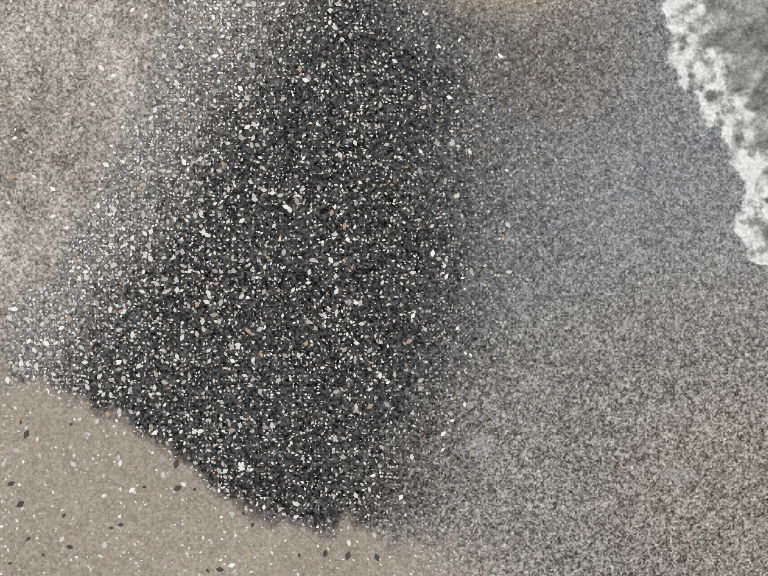
Reproduce this texture procedurally as a WebGL 1 fragment shader.

```glsl
precision highp float;
uniform vec2 u_resolution;

vec3 hash3(vec2 p) {
  vec3 q = fract(p.xyx * vec3(0.1031, 0.1030, 0.0973));
  q += dot(q, q.yxz + 33.33);
  return fract((q.xxy + q.yzz) * q.zyx);
}

float noise(vec2 p) {
  vec2 i = floor(p), f = fract(p);
  f = f * f * (3.0 - 2.0 * f);
  return mix(mix(hash3(i).x, hash3(i + vec2(1.0, 0.0)).x, f.x),
             mix(hash3(i + vec2(0.0, 1.0)).x, hash3(i + 1.0).x, f.x), f.y);
}

float fbm(vec2 p) {
  float sum = 0.0, amp = 0.5;
  for (int i = 0; i < 5; i++) {
    sum += amp * noise(p);
    p = mat2(1.6, 1.2, -1.2, 1.6) * p + 7.3;
    amp *= 0.5;
  }
  return sum;
}

// Scattered oval stones: x is coverage, y a tone and z a tint choice per stone
vec3 stones(vec2 p, float scale, float density) {
  vec2 q = p * scale, cell = floor(q);
  float blur = 0.6 * scale / u_resolution.y;
  vec3 best = vec3(0.0);
  for (int j = -1; j <= 1; j++) {
    for (int i = -1; i <= 1; i++) {
      vec2 id = cell + vec2(float(i), float(j));
      vec3 h = hash3(id + scale), k = hash3(id + scale + 61.7);
      vec2 d = q - id - 0.15 - 0.7 * h.xy;
      float c = cos(6.283 * h.z), s = sin(6.283 * h.z);
      d = mat2(c, s, -s, c) * d * vec2(0.8, 1.3);
      float r = mix(0.22, 0.5, k.x * k.x);
      float edge = mix(length(d), abs(d.x) + abs(d.y), 0.5);
      float cover = (1.0 - smoothstep(r - blur, r + blur, edge)) * step(k.y + 0.002, density);
      if (cover > best.x) best = vec3(cover, k.z, h.x);
    }
  }
  return best;
}

vec3 shellColor(vec3 stone) {
  vec3 pale = mix(vec3(0.64, 0.625, 0.60), vec3(0.98, 0.975, 0.96), stone.y);
  return mix(pale, vec3(0.74, 0.62, 0.50), step(0.95, stone.z));
}

void main() {
  vec2 p = gl_FragCoord.xy / u_resolution.y;
  float x = p.x, y = p.y;
  float broad = fbm(p * 7.0) - 0.48, rough = fbm(p * 28.0) - 0.48;
  float wobble = 0.08 * broad + 0.06 * rough;
  float fine = noise(p * 190.0) - 0.5;
  float speck = noise(p * 370.0 + 9.0) - 0.5;
  float grit = 0.28 * speck + 0.2 * fine;

  // Region masks
  float upperEdge = 0.27 * pow(clamp((y - 0.47) / 0.4, 0.0, 1.0), 0.6);
  float upperSand = 1.0 - smoothstep(-0.04, 0.04, x - upperEdge + wobble);
  float lowerEdge = 0.34 - 0.28 * smoothstep(0.0, 0.62, x);
  float lowerSand = 1.0 - smoothstep(-0.02, 0.03, y - lowerEdge + wobble);
  lowerSand *= 1.0 - smoothstep(0.65, 0.95, x);
  float rightEdge = 0.85 - 0.6 * (y - 0.66) * (y - 0.66) - 0.06 * smoothstep(0.82, 1.0, y);
  float gravel = 1.0 - smoothstep(-0.19, 0.19, x - rightEdge + 0.1 * broad);
  float core = smoothstep(-0.1, 0.15, x - 0.48 + 0.6 * (1.0 - y) + wobble);

  // Wet sand on the right
  vec3 col = mix(vec3(0.53, 0.52, 0.50), vec3(0.525, 0.527, 0.532), smoothstep(0.1, 0.6, y));
  vec2 corner = p - vec2(1.3, 0.17);
  col = mix(col, vec3(0.55, 0.525, 0.475), 0.6 * exp(-14.0 * dot(corner, corner)));
  vec2 brown = (p - vec2(0.94, 0.91)) / vec2(0.14, 0.12);
  col = mix(col, vec3(0.42, 0.395, 0.365), 0.65 * exp(-dot(brown, brown)));
  vec2 bank = (p - vec2(0.87, 1.01)) / vec2(0.14, 0.04);
  col = mix(col, vec3(0.65, 0.59, 0.51), 0.8 * exp(-dot(bank, bank)));
  vec3 grain = stones(p + 1.9, 190.0, 0.55);
  col += (grit + 0.24 * (grain.y - 0.5) * grain.x) * mix(1.3, 0.85, smoothstep(0.2, 0.7, y));
  col += 0.06 * broad;

  // Dark gravel, paler along its left flank
  vec3 pebble = stones(p, 125.0, 0.9);
  vec3 dark = mix(vec3(0.50, 0.495, 0.48), vec3(0.255, 0.255, 0.258), core);
  dark += (pebble.y - 0.5) * 0.22 * pebble.x + 0.9 * grit + 0.06 * broad;
  col = mix(col, dark, gravel);

  // Dry sand
  vec3 drySand = vec3(0.645, 0.615, 0.58) + 0.22 * rough + 0.12 * broad + 1.1 * grit;
  vec2 clump = (p - vec2(0.1, 0.72)) / vec2(0.1, 0.07);
  drySand -= 0.08 * exp(-dot(clump, clump));
  col = mix(col, drySand, upperSand);
  vec3 smoothSand = vec3(0.635, 0.59, 0.545) + 0.06 * broad + 0.45 * grit;
  col = mix(col, smoothSand, lowerSand);

  // Shell fragments in two sizes, then scattered dark stones
  float sand = max(upperSand, lowerSand);
  float density = mix(0.4, mix(0.8, 0.42, core), gravel);
  density = mix(density, mix(0.12, 0.4, upperSand), sand);
  vec3 chip = stones(p, 160.0, density);
  col = mix(col, shellColor(chip), chip.x * mix(0.45, 0.95, max(gravel * (1.0 - upperSand), lowerSand)));
  float nearLeft = 1.0 - smoothstep(0.15, 0.75, x);
  vec3 shell = stones(p + 3.7, 90.0, gravel * mix(0.12, 0.42, nearLeft) * (1.0 - 0.8 * sand));
  col = mix(col, shellColor(shell), 0.95 * shell.x);
  vec3 darkStone = stones(p + 8.1, 70.0, 0.035 * lowerSand);
  col = mix(col, vec3(0.28, 0.27, 0.26), 0.85 * darkStone.x);

  // Pale wet patches
  vec2 patchPos = (p - vec2(0.835, 0.225)) / vec2(0.026, 0.03);
  col = mix(col, vec3(0.70), 0.5 * (1.0 - smoothstep(0.5, 1.2, length(patchPos) + 2.0 * rough)));
  vec3 puddle = stones(p, 24.0, 0.12 * smoothstep(0.75, 0.85, x) * (1.0 - smoothstep(0.2, 0.3, y)));
  col = mix(col, vec3(0.65), 0.35 * puddle.x);

  // Water and its foam fringe
  float shore = 1.285 - 0.14 * smoothstep(0.6, 1.0, y) + 0.2 * (1.0 - smoothstep(0.5, 0.56, y));
  float d = x - shore + 0.06 * rough + 0.03 * broad;
  float ripple = fbm(vec2(x * 30.0 + y * 22.0, y * 60.0 - x * 30.0)) - 0.48;
  vec3 water = vec3(0.52, 0.52, 0.51) + 0.4 * ripple + 0.5 * grit;
  col = mix(col, water, smoothstep(0.0, 0.015, d));
  float band = smoothstep(-0.003, 0.01, d) * (1.0 - smoothstep(0.05, 0.12, d + 0.15 * rough));
  float lace = smoothstep(-0.25, 0.15, fbm(p * 60.0) - 0.48 + 0.1 * (1.0 - smoothstep(0.0, 0.03, d)));
  col = mix(col, vec3(0.89, 0.89, 0.88) + 0.5 * grit, band * lace);

  gl_FragColor = vec4(clamp(col, 0.0, 1.0), 1.0);
}
```
